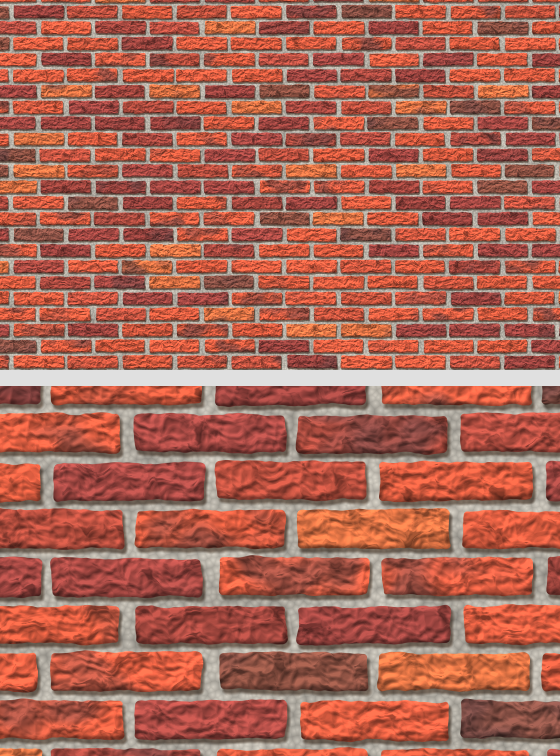
Top, the full canvas; bottom, a detail of the centre.
A Shadertoy shader for this texture:

```glsl
// Weathered red brick wall in running bond with rough grey mortar.
// Lengths are measured in row heights.
#define ROWS 23.24
#define BRICK_PITCH 3.43
#define BOND_START 0.69
#define JOINT vec2(0.24, 0.18)
#define SIZE_JITTER 0.10
#define EDGE_WEAR 0.035
#define RELIEF 0.42
#define RED vec3(0.85, 0.36, 0.25)
#define MAROON vec3(0.61, 0.27, 0.25)
#define ORANGE vec3(0.87, 0.45, 0.27)
#define BROWN vec3(0.51, 0.32, 0.27)
#define MORTAR vec3(0.74, 0.72, 0.68)

vec2 hash2(vec2 p) {
    vec3 q = fract(p.xyx * vec3(0.1031, 0.1030, 0.0973));
    q += dot(q, q.yzx + 33.33);
    return fract((q.xx + q.yz) * q.zy);
}

// Cellular noise: distance to the nearest scattered point.
float cellular(vec2 p) {
    vec2 cell = floor(p), f = p - cell;
    float nearest = 2.0;
    for (int y = -1; y <= 1; y++)
    for (int x = -1; x <= 1; x++) {
        vec2 offset = vec2(x, y);
        vec2 toPoint = offset + hash2(cell + offset) - f;
        nearest = min(nearest, dot(toPoint, toPoint));
    }
    return sqrt(nearest);
}

float layeredSines(vec2 p) {
    float sum = 0.0, amplitude = 0.5;
    for (int i = 0; i < 4; i++) {
        p = mat2(0.8, 0.6, -0.6, 0.8) * p * 1.8 + 1.3;
        sum += amplitude * sin(p.x + 1.7 * sin(p.y));
        amplitude *= 0.6;
    }
    return sum;
}

// Signed distance to the worn brick in this cell, its id and local position.
float brickDistance(vec2 p, out vec2 id, out vec2 local) {
    float row = floor(p.y);
    float x = (p.x - BOND_START) / BRICK_PITCH - 0.5 * mod(row, 2.0);
    id = vec2(floor(x), row);
    local = vec2((fract(x) - 0.5) * BRICK_PITCH, fract(p.y) - 0.5);

    vec2 shift = (hash2(id + 17.0) - 0.5) * SIZE_JITTER * vec2(1.0, 0.5);
    vec2 shrink = hash2(id + 41.0) * SIZE_JITTER * vec2(1.0, 0.5);
    local -= shift;
    local.y += 0.02 * (hash2(id + 5.0).x - 0.5) * local.x;

    vec2 halfSize = 0.5 * (vec2(BRICK_PITCH, 1.0) - JOINT - shrink);
    float corner = 0.09;
    vec2 q = abs(local) - halfSize + corner;
    float d = length(max(q, 0.0)) + min(max(q.x, q.y), 0.0) - corner;
    return d + EDGE_WEAR * layeredSines(p * 1.9);
}

// Chipped clay surface, stretched along the brick.
float surfaceHeight(vec2 p) {
    p += 0.12 * vec2(layeredSines(p * 1.4), layeredSines(p.yx * 1.7 + 4.0));
    return 0.65 * cellular(p * vec2(1.7, 3.2))
         + 0.35 * cellular(p * vec2(5.0, 8.0) + 9.0);
}

vec3 brickColor(vec2 p, vec2 id, vec2 local, float d) {
    // Firing colour of each brick
    vec2 tone = hash2(id + 3.0), kind = hash2(id + 71.0);
    vec3 color = mix(RED, MAROON, smoothstep(0.48, 0.85, tone.x));
    color = mix(color, ORANGE, step(0.89, kind.x));
    color = mix(color, BROWN, 0.85 * step(kind.x, 0.08));
    color *= 0.94 + 0.12 * tone.y;

    // Scorched patches
    float patches = layeredSines(local * vec2(0.45, 0.7) + id * 5.3);
    float burn = smoothstep(0.0, 0.8, patches) * smoothstep(0.3, 1.0, kind.y);
    color = mix(color, vec3(0.38, 0.25, 0.25), 0.65 * burn);

    // Relief lit from the upper left
    vec2 q = p + id * 3.7;
    float height = surfaceHeight(q);
    float slope = height - surfaceHeight(q + vec2(-0.04, 0.08));
    color *= 1.0 + RELIEF * clamp(3.0 * slope, -1.0, 0.6);
    float crack = smoothstep(0.60, 0.78, height);
    color *= 1.0 - 0.4 * crack;

    // Bright upper edge, shaded lower edge
    float rim = 1.0 - smoothstep(0.0, 0.13, -d);
    float facing = smoothstep(-0.4, 0.4, local.y) * 2.0 - 1.0;
    return color * (1.0 + rim * facing * (facing > 0.0 ? 0.08 : 0.38));
}

vec3 mortarColor(vec2 p) {
    float grain = cellular(p * 7.0);
    float stain = layeredSines(p * 0.8);
    vec3 color = MORTAR * (1.08 - 0.28 * grain + 0.09 * stain);

    // Shadow cast by the brick above and to the left
    vec2 id, local;
    float caster = brickDistance(p + vec2(-0.05, 0.09), id, local);
    float shadow = 1.0 - smoothstep(-0.04, 0.05, caster);
    return color * mix(vec3(1.0), vec3(0.58, 0.53, 0.49), shadow);
}

void mainImage(out vec4 fragColor, in vec2 fragCoord) {
    vec2 p = fragCoord / iResolution.y * ROWS;
    float pixel = ROWS / iResolution.y;
    vec2 id, local;
    float d = brickDistance(p, id, local);
    float brick = 1.0 - smoothstep(-0.7 * pixel, 0.7 * pixel, d);
    vec3 color = mix(mortarColor(p), brickColor(p, id, local, d), brick);
    fragColor = vec4(clamp(color, 0.0, 1.0), 1.0);
}
```
